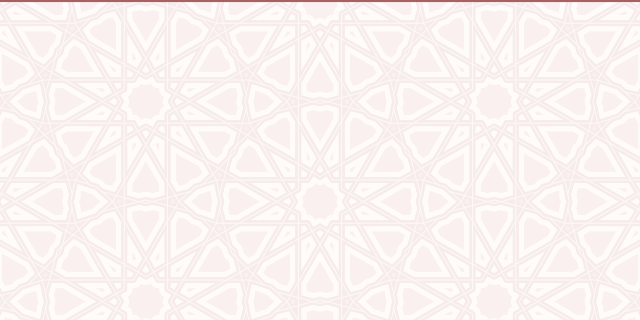
Give the GLSL for this pattern, as a Shadertoy shader.

```glsl
const float PI = 3.14159265;

float segmentDistance(vec2 p, vec2 a, vec2 b) {
    vec2 ab = b - a;
    return length(p - a - ab * clamp(dot(p - a, ab) / dot(ab, ab), 0.0, 1.0));
}

// Positive to the right of the line running from a to b
float rightSide(vec2 p, vec2 a, vec2 b) {
    vec2 d = normalize(b - a);
    return dot(p - a, vec2(d.y, -d.x));
}

// Offset from the nearest rosette centre; neighbours lie 2 units apart
vec2 hexRepeat(vec2 p) {
    vec2 period = vec2(2.0, 2.0 * sqrt(3.0));
    vec2 a = p - period * round(p / period);
    vec2 b = p - period * (round(p / period - 0.5) + 0.5);
    return dot(a, a) < dot(b, b) ? a : b;
}

vec2 polar(float radius, float angle) {
    return radius * vec2(cos(angle), sin(angle));
}

// x: distance to the nearest strap centre, y: 1 inside a five-pointed star
vec2 rosette(vec2 p) {
    // Mirror into a twelfth, then into half of one point
    float radius = length(p);
    float angle = abs(mod(atan(p.y, p.x) + PI / 6.0, PI / 3.0) - PI / 6.0);
    vec2 wedge = polar(radius, angle);
    vec2 q = polar(radius, PI / 12.0 - abs(PI / 12.0 - angle));

    // Central star, kites and petal sides
    vec2 path[5] = vec2[5](vec2(0.249, 0.0), vec2(0.295, 0.079),
        vec2(0.432, 0.0), vec2(0.805, 0.216), vec2(1.03, 0.216));
    float d = 9.0;
    for (int i = 0; i < 4; i++) d = min(d, segmentDistance(q, path[i], path[i + 1]));

    // Petal caps and the sides of the small stars
    vec2 starTip = vec2(1.0, 0.067);
    vec2 starInner = vec2(0.95, 0.254);
    d = min(d, segmentDistance(q, starInner, starTip));
    d = min(d, segmentDistance(q, starTip, vec2(0.983, 0.0)));

    // Rounded triangle where three rosettes meet
    vec2 notch = vec2(1.0, 0.328);
    vec2 corner = vec2(0.852, 0.492);
    d = min(d, segmentDistance(wedge, notch, corner));

    bool inTriangle = rightSide(wedge, notch, corner) > 0.0;
    bool inStar = rightSide(q, starTip, starInner) > 0.0 || (q.y > 0.216 && q.x > 0.805);
    return vec2(d, inStar && !inTriangle ? 1.0 : 0.0);
}

void mainImage(out vec4 fragColor, in vec2 fragCoord) {
    vec2 uv = (fragCoord - 0.5 * iResolution.xy) / iResolution.y;
    vec2 p = (uv.yx + vec2(0.13, 0.0)) * vec2(3.2, 3.183);
    float blur = 1.6 / iResolution.y;
    vec2 cell = rosette(hexRepeat(p));
    float d = cell.x;

    // Panels with cream borders, plain stars
    vec3 cream = vec3(1.0, 0.986, 0.972);
    vec3 panel = mix(cream, vec3(0.976, 0.941, 0.937), smoothstep(-blur, blur, d - 0.083));
    vec3 color = mix(panel, vec3(0.984, 0.943, 0.941), cell.y);

    // Straps with a pale centre line
    color = mix(vec3(0.965, 0.925, 0.922), color, smoothstep(-blur, blur, d - 0.031));
    color = mix(vec3(0.996, 0.973, 0.968), color, smoothstep(-blur, blur, d - 0.005));

    // Red rule along the top
    float fromTop = 1.0 - fragCoord.y / iResolution.y;
    color = mix(vec3(0.66, 0.38, 0.39), color, smoothstep(0.0045, 0.0085, fromTop));
    fragColor = vec4(color, 1.0);
}
```
